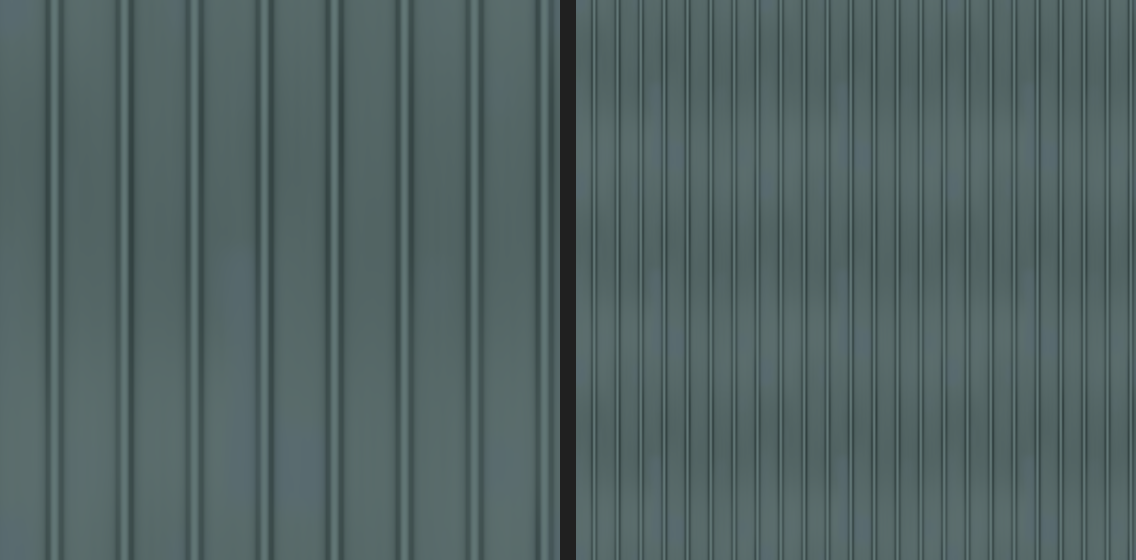
Left: one tile. Right: repeated 3 by 3.
Reproduce this texture procedurally as a three.js fragment shader.

```glsl
// Painted metal cladding: eight flat vertical panels split by thin raised ribs.
// Each rib is a bright bead between two soft grooves, built from gaussian profiles;
// wrapping value noise adds weathering, bluish stains and faint vertical streaks.

varying vec2 vUv;

const float RIBS = 8.0;
const float RIB_CENTER = 0.781;   // rib position within one panel period
const float TAU = 6.2831853;

const vec3 PANEL_DARK  = vec3(0.305, 0.375, 0.372);
const vec3 PANEL_LIGHT = vec3(0.362, 0.434, 0.432);
const vec3 STAIN_BLUE  = vec3(0.345, 0.415, 0.445);
const vec3 GROOVE      = vec3(0.190, 0.250, 0.248);
const vec3 BEAD        = vec3(0.385, 0.468, 0.465);

float hash(vec2 p) {
  vec3 q = fract(vec3(p.xyx) * 0.1031);
  q += dot(q, q.yzx + 33.33);
  return fract((q.x + q.y) * q.z);
}

// Value noise that repeats after a whole number of cells
float tileNoise(vec2 uv, vec2 cells, float seed) {
  vec2 p = uv * cells;
  vec2 i = floor(p);
  vec2 f = fract(p);
  f = f * f * f * (f * (f * 6.0 - 15.0) + 10.0);
  vec2 a = mod(i, cells);
  vec2 b = mod(i + 1.0, cells);
  float low  = mix(hash(a + seed), hash(vec2(b.x, a.y) + seed), f.x);
  float high = mix(hash(vec2(a.x, b.y) + seed), hash(b + seed), f.x);
  return mix(low, high, f.y);
}

float bell(float x, float center, float width) {
  float d = (x - center) / width;
  return exp(-d * d);
}

// Flat sheet: broad light bands, cloudy weathering, stains and fine streaks
vec3 panelColor(vec2 uv) {
  float band = 0.5 - 0.24 * cos(TAU * (uv.y - 0.66));
  float cloud = tileNoise(uv, vec2(8.0, 4.0), 11.0) - 0.5;
  float streak = tileNoise(uv, vec2(96.0, 5.0), 37.0) - 0.5;
  float light = band + 0.28 * cloud + 0.09 * streak + 0.08;
  vec3 color = mix(PANEL_DARK, PANEL_LIGHT, clamp(light, 0.0, 1.0));
  float stain = smoothstep(0.52, 0.95, tileNoise(uv, vec2(9.0, 6.0), 71.0));
  return mix(color, STAIN_BLUE, 0.65 * stain);
}

// Groove darkness on one side of a rib; x is the distance outward from its center
float grooveShade(float x, float strength) {
  float core = bell(x, 0.092, 0.042);
  float falloff = 0.30 * bell(x, 0.11, 0.10) * step(0.0, x);
  return strength * clamp(core + falloff, 0.0, 1.0);
}

void main() {
  // Signed distance to the nearest rib, in panel periods
  float along = vUv.x * RIBS - RIB_CENTER;
  float ribId = mod(floor(along + 0.5), RIBS);
  float x = fract(along + 0.5) - 0.5;

  // Groove depth differs by rib and side, and changes slowly along the height
  float depth = 0.66 + 0.10 * cos(TAU * (vUv.y - 0.68));
  float drift = 0.16 * (tileNoise(vec2(ribId / RIBS, vUv.y), vec2(RIBS, 5.0), 53.0) - 0.5);
  float leftDepth  = depth + drift + 0.24 * (hash(vec2(ribId, 3.0)) - 0.5);
  float rightDepth = depth - drift + 0.24 * (hash(vec2(ribId, 8.0)) - 0.5) + 0.06;

  vec3 color = panelColor(vUv);
  color = mix(color, GROOVE, grooveShade(-x, leftDepth));
  color = mix(color, GROOVE, grooveShade(x, rightDepth));

  // Raised bead with a soft highlight
  float shine = 0.88 + 0.12 * tileNoise(vUv, vec2(8.0, 7.0), 19.0);
  color = mix(color, BEAD * (0.93 + 0.07 * shine), shine * bell(x, -0.004, 0.048));

  gl_FragColor = vec4(color, 1.0);
}
```
